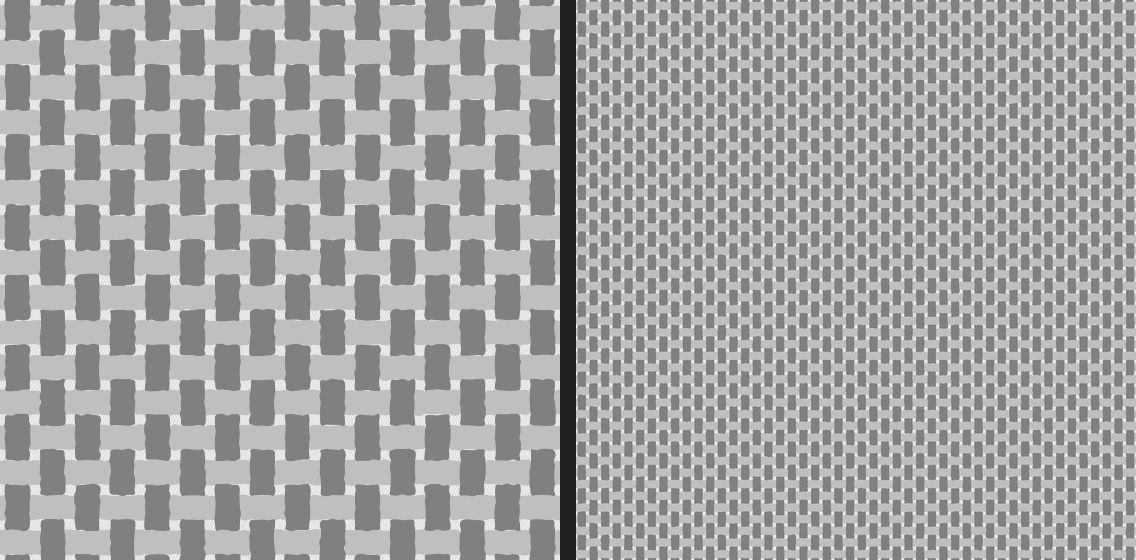
Left, the tile; right, the same tile 3 across and 3 down.
A Shadertoy shader for this pattern:

```glsl
// Plain basket weave of dark upright and pale level straps with ragged edges over hatched gaps.

float hash(vec3 p) {
    p = fract(p * vec3(0.1031, 0.1030, 0.0973));
    p += dot(p, p.yzx + 33.33);
    return fract((p.x + p.y) * p.z);
}

// Smooth one-dimensional noise in -1..1, different for each strap edge
float ragged(float t, vec2 id, float edge) {
    float k = floor(t), f = fract(t);
    float seed = 32.0 * edge + 16.0;
    float a = hash(vec3(id, seed + k));
    float b = hash(vec3(id, seed + k + 1.0));
    return 2.0 * mix(a, b, f * f * (3.0 - 2.0 * f)) - 1.0;
}

// Signed distance to one strap: a rounded box whose four sides wander
float strap(vec2 q, vec2 halfSize, vec2 id) {
    vec2 side = step(0.0, q);
    halfSize += 0.027 * vec2(ragged(q.y * 6.0, id, side.x),
                             ragged(q.x * 6.0, id, 2.0 + side.y));
    vec2 d = abs(q) - halfSize + 0.07;
    return length(max(d, 0.0)) + min(max(d.x, d.y), 0.0) - 0.07;
}

void mainImage(out vec4 fragColor, in vec2 fragCoord) {
    const float CELLS = 16.0;
    vec2 p = CELLS * fragCoord / iResolution.xy;
    float pixel = CELLS / min(iResolution.x, iResolution.y);

    // Nearest strap of each direction; upright ones lie on odd cells
    float upright = 1e3, level = 1e3;
    for (int j = -1; j <= 1; j++) {
        for (int i = -1; i <= 1; i++) {
            vec2 cell = floor(p) + vec2(i, j);
            vec2 id = mod(cell, CELLS);
            vec2 q = p - cell - 0.5;
            if (mod(id.x + id.y, 2.0) > 0.5)
                upright = min(upright, strap(q, vec2(0.354, 0.655), id));
            else
                level = min(level, strap(q, vec2(0.68, 0.354), id));
        }
    }

    // Fine slanted hatching in the gaps
    float wave = 0.5 + 0.5 * cos(6.2831853 * (12.0 * p.x - 6.0 * p.y));
    float shade = mix(0.925, 0.86, smoothstep(0.35, 1.0, wave));

    // Pale straps first, dark straps on top
    shade = mix(shade, 0.75, smoothstep(0.6, -0.6, level / pixel));
    shade = mix(shade, 0.50, smoothstep(0.6, -0.6, upright / pixel));
    fragColor = vec4(vec3(shade), 1.0);
}
```
